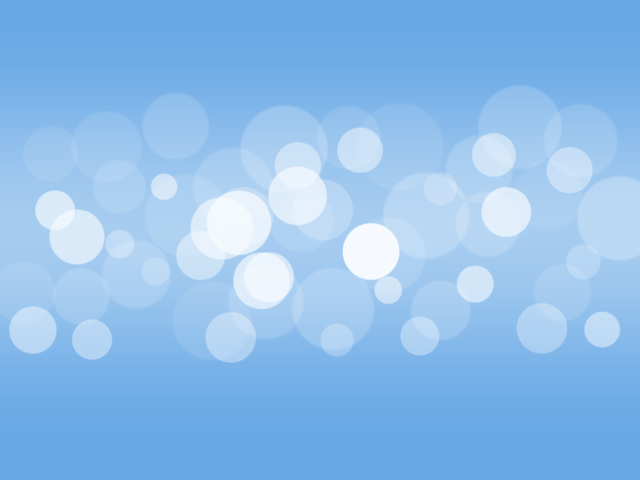
This background is drawn by a Shadertoy shader. Its source:

```glsl
// Soft white bokeh discs drifting in a band across a pale blue sky gradient.

// Three random values in 0..1 from one seed, without sine.
vec3 hash31(float seed) {
    vec3 h = fract(vec3(seed) * vec3(0.1031, 0.1030, 0.0973));
    h += dot(h, h.yzx + 33.33);
    return fract((h.xxy + h.yzz) * h.zyx);
}

// Blends one translucent disc over the colour.
void addDisc(inout vec3 color, vec2 p, vec2 center, float radius, float blur, float alpha) {
    float edge = max(blur, 1.0 / iResolution.y);
    float cover = 1.0 - smoothstep(-edge, edge, length(p - center) - radius);
    color = mix(color, vec3(0.98, 0.99, 1.0), cover * alpha);
}

// Scatters discs evenly along x, with random heights inside the band.
void addLayer(inout vec3 color, vec2 p, float aspect, int count, float seed,
              vec2 radii, vec2 alphas, float spread, float blur) {
    for (int i = 0; i < count; i++) {
        float id = float(i);
        vec3 rnd = hash31(id + seed);
        vec3 look = hash31(id + seed + 71.0);
        float x = mix(0.03, 0.97, (id + rnd.x) / float(count)) * aspect;
        float height = fract(id * 0.618 + 0.3 * rnd.y) * 2.0 - 1.0;
        float radius = mix(radii.x, radii.y, look.x);
        // Discs near the middle of the band shine brighter.
        float alpha = mix(alphas.x, alphas.y, look.y * (1.0 - 0.6 * abs(height)));
        addDisc(color, p, vec2(x, 0.5 + spread * height), radius, blur, alpha);
    }
}

void mainImage(out vec4 fragColor, in vec2 fragCoord) {
    vec2 p = fragCoord / iResolution.y;
    float aspect = iResolution.x / iResolution.y;

    // Sky: deep blue at top and bottom, a pale glow across the middle
    float glow = 1.0 - smoothstep(0.0, 0.44, abs(p.y - 0.52));
    vec3 color = mix(vec3(0.41, 0.66, 0.90), vec3(0.65, 0.80, 0.94), glow);

    // Far discs: large, faint and blurred
    addLayer(color, p, aspect, 26, 11.0, vec2(0.055, 0.092), vec2(0.08, 0.34), 0.24, 0.004);

    // Near discs: smaller, brighter and crisp
    addLayer(color, p, aspect, 25, 43.0, vec2(0.027, 0.064), vec2(0.2, 0.75), 0.23, 0.0015);

    // Bright overlapping group left of the middle
    float unit = aspect / 1.3333;
    addDisc(color, p, vec2(0.462 * unit, 0.524), 0.065, 0.0015, 0.6);
    addDisc(color, p, vec2(0.498 * unit, 0.536), 0.067, 0.0015, 0.7);
    addDisc(color, p, vec2(0.545 * unit, 0.415), 0.059, 0.0015, 0.65);
    addDisc(color, p, vec2(0.620 * unit, 0.592), 0.061, 0.0015, 0.65);

    // Focal disc, almost pure white
    addDisc(color, p, vec2(0.773 * unit, 0.476), 0.059, 0.0015, 0.95);

    fragColor = vec4(color, 1.0);
}
```
